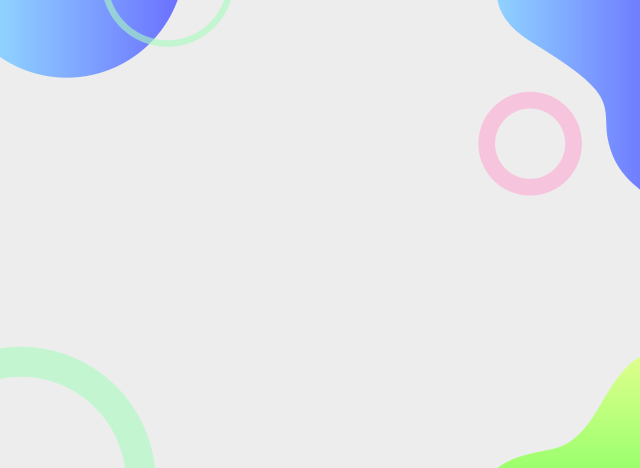
Reproduce this background procedurally as a WebGL 1 fragment shader.

```glsl
precision highp float;
// Pale grey backdrop with gradient blobs in the corners and soft pastel rings.

#define ASPECT 1.3714
#define PAPER vec3(0.931)
#define SKY vec3(0.56, 0.825, 1.0)
#define INDIGO vec3(0.42, 0.44, 1.0)
#define LEMON vec3(0.87, 1.0, 0.55)
#define LIME vec3(0.61, 1.0, 0.43)
#define MINT vec3(0.663, 0.98, 0.747)
#define MINT_ALPHA 0.6
#define PINK vec3(0.97, 0.77, 0.87)

uniform vec2 u_resolution;

// Coverage of a signed distance, smoothed over about one pixel.
float cover(float dist) {
  return clamp(0.5 - dist * u_resolution.y, 0.0, 1.0);
}

float disc(vec2 p, vec2 center, float radius) {
  return length(p - center) - radius;
}

float ring(vec2 p, vec2 center, float radius, float halfWidth) {
  return abs(disc(p, center, radius)) - halfWidth;
}

// Cubic Hermite span; each knot is (position, value, slope).
// Returns value and slope, continued as a straight line past the ends.
vec2 span(float u, vec3 a, vec3 b) {
  float w = b.x - a.x;
  float t = clamp((u - a.x) / w, 0.0, 1.0);
  float s = 1.0 - t;
  float value = mix(a.y, b.y, t * t * (3.0 - 2.0 * t))
              + w * t * s * (a.z * s - b.z * t);
  float slope = 6.0 * t * s * (b.y - a.y) / w
              + a.z * s * (1.0 - 3.0 * t) + b.z * t * (3.0 * t - 2.0);
  return vec2(value + slope * (u - a.x - w * t), slope);
}

// Smooth curve through five knots.
vec2 curve(float u, vec3 a, vec3 b, vec3 c, vec3 d, vec3 e) {
  if (u < b.x) return span(u, a, b);
  if (u < c.x) return span(u, b, c);
  if (u < d.x) return span(u, c, d);
  return span(u, d, e);
}

// Approximate signed distance from a height v to a curve.
float aboveCurve(float v, vec2 valueSlope) {
  return (v - valueSlope.x) / sqrt(1.0 + valueSlope.y * valueSlope.y);
}

// Horizontal sky-to-indigo gradient between two x positions.
vec3 blueRamp(float x, float left, float right) {
  return mix(SKY, INDIGO, clamp((x - left) / (right - left), 0.0, 1.0));
}

void main() {
  // Height runs 0..1, width 0..ASPECT.
  vec2 p = gl_FragCoord.xy / u_resolution * vec2(ASPECT, 1.0);
  vec3 color = PAPER;

  // Top left: blue disc crossed by a thin translucent ring.
  float blueDisc = disc(p, vec2(0.143, 1.087), 0.253);
  color = mix(color, blueRamp(p.x, 0.0, 0.383), cover(blueDisc));
  float thinRing = ring(p, vec2(0.359, 1.042), 0.135, 0.0071);
  color = mix(color, MINT, MINT_ALPHA * cover(thinRing));

  // Bottom left: broad ring.
  float broadRing = ring(p, vec2(0.0446, -0.03), 0.257, 0.0321);
  color = mix(color, MINT, MINT_ALPHA * cover(broadRing));

  // Top right: blob edge given as x over depth from the top.
  vec2 blobEdge = curve(1.0 - p.y,
    vec3(0.0, 1.066, 0.2), vec3(0.089, 1.1375, 1.6), vec3(0.211, 1.289, 0.5),
    vec3(0.295, 1.302, 0.2), vec3(0.405, 1.3715, 1.3));
  float blob = -aboveCurve(p.x, blobEdge);
  color = mix(color, blueRamp(p.x, 1.066, 1.42), cover(blob));

  // Right: pink ring.
  float pinkRing = ring(p, vec2(1.136, 0.693), 0.093, 0.0179);
  color = mix(color, PINK, cover(pinkRing));

  // Bottom right: hill edge given as height over x.
  vec2 hillEdge = curve(p.x,
    vec3(1.066, 0.0, 0.75), vec3(1.134, 0.03, 0.25), vec3(1.196, 0.044, 0.3),
    vec3(1.286, 0.134, 1.75), vec3(1.3715, 0.2375, 0.5));
  vec3 hillColor = mix(LIME, LEMON, clamp(p.y / 0.2375, 0.0, 1.0));
  color = mix(color, hillColor, cover(aboveCurve(p.y, hillEdge)));

  gl_FragColor = vec4(color, 1.0);
}
```
